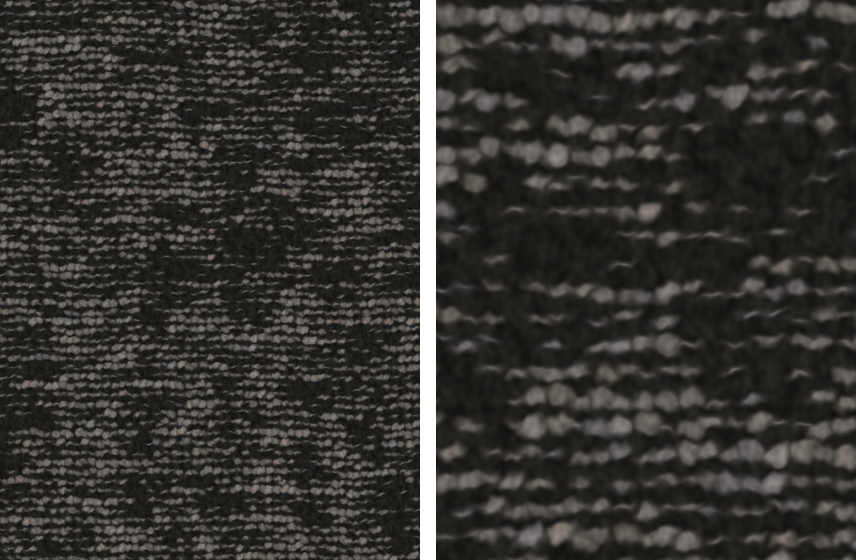
Left, the full canvas; right, a detail of the centre.
Write a Shadertoy shader that draws this texture.

```glsl
const vec2 GRID = vec2(76.0, 60.0);         // tufts per canvas height
const vec3 PILE_DARK = vec3(0.078, 0.078, 0.070);
const vec3 PILE_LIGHT = vec3(0.145, 0.144, 0.135);
const vec3 YARN_COOL = vec3(0.425, 0.415, 0.412);
const vec3 YARN_WARM = vec3(0.435, 0.408, 0.380);
const float MEAN_SIZE = 0.40;
const float SIZE_SPREAD = 0.75;             // random part of the tuft size
const float MIN_SIZE = 0.09;                // smaller tufts stay hidden
const float EDGE_SOFTNESS = 0.14;           // in cells
const float ROW_WAVE = 0.9;
const float GRAIN = 0.13;

// Integer hash giving two values in 0..1
vec2 hash2(vec2 cell) {
    uvec2 h = uvec2(ivec2(cell) + 4096);
    h = h * 1664525u + 1013904223u;
    h.x += h.y * 1664525u;
    h.y += h.x * 1664525u;
    h ^= h >> 16u;
    h.x += h.y * 1664525u;
    h.y += h.x * 1664525u;
    h ^= h >> 16u;
    return vec2(h & 65535u) / 65535.0;
}

float cornerGradient(vec2 cell, vec2 offset) {
    float angle = 6.2831853 * hash2(cell).x;
    return dot(vec2(cos(angle), sin(angle)), offset);
}

// Gradient noise, roughly -0.7..0.7
float gradientNoise(vec2 p) {
    vec2 i = floor(p), f = p - i;
    vec2 u = f * f * f * (f * (f * 6.0 - 15.0) + 10.0);
    vec2 e = vec2(1.0, 0.0);
    return mix(mix(cornerGradient(i, f), cornerGradient(i + e, f - e), u.x),
               mix(cornerGradient(i + e.yx, f - e.yx),
                   cornerGradient(i + e.xx, f - e.xx), u.x), u.y);
}

// Size of the pale tuft in a cell: row streaks, broad patches, faint columns
float tuftSize(vec2 cell, float random) {
    float streak = gradientNoise(cell * vec2(0.13, 0.57) + 11.3);
    float patches = gradientNoise(cell * vec2(0.055, 0.09) + 47.7);
    float column = gradientNoise(cell * vec2(0.27, 0.045) + 83.1);
    float size = MEAN_SIZE + 1.1 * streak + 0.6 * patches + 0.5 * column;
    return clamp(size + SIZE_SPREAD * (random - 0.5), 0.0, 1.0);
}

// Dark ground of small, dim loops
vec3 darkPile(vec2 p) {
    float loops = gradientNoise(p * 1.15 + 5.2) + 0.7 * gradientNoise(p * 2.3 + 31.4);
    return mix(PILE_DARK, PILE_LIGHT, clamp(0.5 + 0.9 * loops, 0.0, 1.0));
}

void mainImage(out vec4 fragColor, in vec2 fragCoord) {
    vec2 p = fragCoord / iResolution.y * GRID;
    vec3 color = darkPile(p);

    // Slightly wavy rows and ragged tuft outlines
    p.y += ROW_WAVE * gradientNoise(p * vec2(0.06, 0.04) + 19.6);
    vec2 ragged = p + 0.22 * vec2(gradientNoise(p * 1.7 + 61.5),
                                  gradientNoise(p * 1.7 + 97.2));
    vec2 home = floor(p);

    // Pale tufts of the surrounding cells
    for (int y = -1; y <= 1; y++) {
        for (int x = -1; x <= 1; x++) {
            vec2 cell = home + vec2(x, y);
            vec2 place = hash2(cell + 211.0);
            vec2 random = hash2(cell + 509.0);
            float size = tuftSize(cell, random.x);
            if (size < MIN_SIZE) continue;

            vec2 d = ragged - cell - 0.5 - (place - 0.5) * vec2(0.5, 0.36);
            d.y -= (random.y - 0.4) * 0.35 * d.x;
            vec2 radius = vec2(mix(0.46, 0.66, size), mix(0.07, 0.43, size));
            float reach = length(d / radius);
            float cover = 1.0 - smoothstep(-EDGE_SOFTNESS, EDGE_SOFTNESS,
                                           (reach - 1.0) * radius.y);

            // Rounded shading, dimmer on thin tufts
            float shade = mix(1.06, 0.74, min(reach * reach, 1.0));
            shade *= mix(0.78, 1.04, size) * mix(0.86, 1.12, random.y);
            color = mix(color, mix(YARN_COOL, YARN_WARM, place.x) * shade, cover);
        }
    }

    // Fine fibre grain
    color *= 1.0 + GRAIN * gradientNoise(p * 3.1 + 7.9) * 2.0;
    fragColor = vec4(color, 1.0);
}
```
